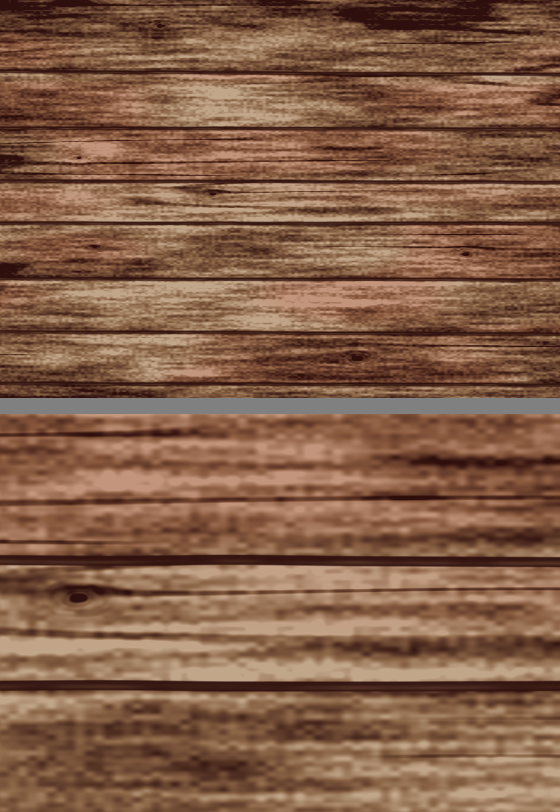
Top: the whole. Bottom: its middle third, enlarged.
Reproduce this texture procedurally as a WebGL 2 fragment shader.

```glsl
#version 300 es
precision highp float;
// Weathered horizontal wooden planks with fibres, knots, cracks and dark gaps.
uniform vec2 u_resolution;
out vec4 outColor;

#define PLANKS 8
#define GAP_HALF_WIDTH 0.0042
#define GAP_TILT 0.006
#define BASE_TONE 0.70
#define BLOTCH 0.85
#define FIBRE 0.52
#define GRIT 0.36
#define KNOT_CHANCE 0.62
#define VIGNETTE 0.36

const vec3 DARK = vec3(0.18, 0.06, 0.05);
const vec3 MID = vec3(0.54, 0.39, 0.27);
const vec3 LIGHT = vec3(0.76, 0.65, 0.54);

// Plank borders from bottom to top, and the tone of each plank.
const float EDGES[9] = float[9](-0.09, 0.0366, 0.1667, 0.3004, 0.4396, 0.5458, 0.6777, 0.8205, 1.04);
const float SHADES[8] = float[8](-0.02, 0.0, 0.03, -0.04, 0.11, -0.05, 0.07, -0.06);

float hash(vec2 p) {
    vec3 q = fract(p.xyx * vec3(0.1031, 0.1030, 0.0973));
    q += dot(q, q.yzx + 33.33);
    return fract((q.x + q.y) * q.z);
}

float noise(vec2 p) {
    vec2 i = floor(p), f = fract(p);
    f = f * f * (3.0 - 2.0 * f);
    float low = mix(hash(i), hash(i + vec2(1, 0)), f.x);
    float high = mix(hash(i + vec2(0, 1)), hash(i + vec2(1, 1)), f.x);
    return mix(low, high, f.y);
}

float fbm(vec2 p) {
    float sum = 0.0, amp = 0.5;
    for (int i = 0; i < 4; i++) {
        sum += amp * noise(p);
        p = p * 2.1 + 17.3;
        amp *= 0.5;
    }
    return sum / 0.9375;
}

float edgeHeight(int i, float x) {
    float wobble = 0.0016 * (noise(vec2(x * 9.0, float(i) * 7.0)) - 0.5);
    return EDGES[i] - GAP_TILT * x * hash(vec2(float(i), 4.0)) + wobble;
}

vec3 woodColor(float tone) {
    float t = clamp(tone, 0.0, 1.0);
    return t < 0.6 ? mix(DARK, MID, t / 0.6) : mix(MID, LIGHT, (t - 0.6) / 0.4);
}

// Bends the grain around the knots of a plank and returns their darkness.
float knots(vec2 p, int plank, inout vec2 grain) {
    float dark = 0.0;
    for (int k = 0; k < 2; k++) {
        vec2 seed = vec2(float(plank) * 3.7 + 11.0, float(k) * 5.3 + 2.0);
        if (hash(seed) > KNOT_CHANCE) continue;
        float size = mix(0.0045, 0.011, pow(hash(seed + 31.0), 2.0));
        float x = (float(k) + 0.1 + 0.8 * hash(seed + 57.0)) * 0.7;
        float y = mix(EDGES[plank], EDGES[plank + 1], 0.22 + 0.56 * hash(seed + 83.0));
        vec2 d = (p - vec2(x, y)) / size;
        d.x *= 0.45;
        float r = length(d) + 0.5 * (noise(p * 130.0) - 0.5);
        grain.y -= 0.75 * d.y * size * exp(-0.16 * r * r);
        float core = 1.0 - smoothstep(0.45, 1.0, r);
        float rings = (0.5 + 0.5 * sin(r * 7.0)) * exp(-0.7 * r);
        float streak = exp(-abs(d.x) * 0.45 - d.y * d.y * 0.9);
        dark += 0.5 * core + 0.35 * rings + 0.22 * streak;
    }
    return dark;
}

void main() {
    vec2 p = gl_FragCoord.xy / u_resolution.y;
    float aspect = u_resolution.x / u_resolution.y;
    float pixel = 1.0 / u_resolution.y;

    // Find the plank and the signed distance to the nearest gap.
    int plank = 0;
    float gap = 1.0;
    for (int i = 1; i < PLANKS; i++) {
        float s = p.y - edgeHeight(i, p.x);
        if (s > 0.0) plank = i;
        if (abs(s) < abs(gap)) gap = s;
    }

    // Grain: broad stains, long fibres and fine grit, different on each plank.
    vec2 grain = p;
    float knotDark = knots(p, plank, grain);
    grain.y += 0.012 * (noise(vec2(p.x * 2.2, p.y * 6.0 + float(plank) * 9.0)) - 0.5);
    vec2 g = grain + vec2(13.7, 5.1) * float(plank + 1);
    float tone = BASE_TONE + SHADES[plank];
    tone += BLOTCH * (fbm(g * vec2(2.8, 13.0)) - 0.5);
    tone += FIBRE * (noise(g * vec2(13.0, 165.0)) - 0.5);
    tone += FIBRE * 0.8 * (noise(g * vec2(4.5, 75.0)) - 0.5);
    tone += GRIT * (noise(p * vec2(125.0, 230.0)) - 0.5);

    // Thin cracks that follow the grain.
    float ridge = abs(noise(g * vec2(1.6, 34.0)) - 0.5);
    float open = smoothstep(0.54, 0.74, noise(g * vec2(3.0, 14.0) + 40.0));
    tone -= 0.5 * open * (1.0 - smoothstep(0.015, 0.075, ridge));
    tone -= knotDark;

    // Darker corners and rims.
    vec2 c = (p / vec2(aspect, 1.0) - vec2(0.5, 0.46)) * 2.0;
    tone -= VIGNETTE * (0.45 * pow(abs(c.x), 3.0) + 0.7 * pow(abs(c.y), 3.0));

    // Gap with soft shade, worn light lip and a reddish inner face.
    float away = abs(gap);
    tone -= 0.25 * exp(-away / 0.007);
    tone += 0.20 * exp(-pow((gap + 0.010) / 0.003, 2.0));
    float line = 1.0 - smoothstep(GAP_HALF_WIDTH - pixel, GAP_HALF_WIDTH + pixel, away);
    float face = 0.28 * exp(-pow((gap + 0.0012) / 0.0018, 2.0)) * noise(p * vec2(30.0, 90.0));
    vec3 color = woodColor(tone);
    color.gb *= 1.0 - 0.10 * smoothstep(0.5, 0.75, noise(g * vec2(2.0, 9.0) + 70.0));
    color = mix(color, woodColor(face), line * 0.94);
    outColor = vec4(color, 1.0);
}
```
